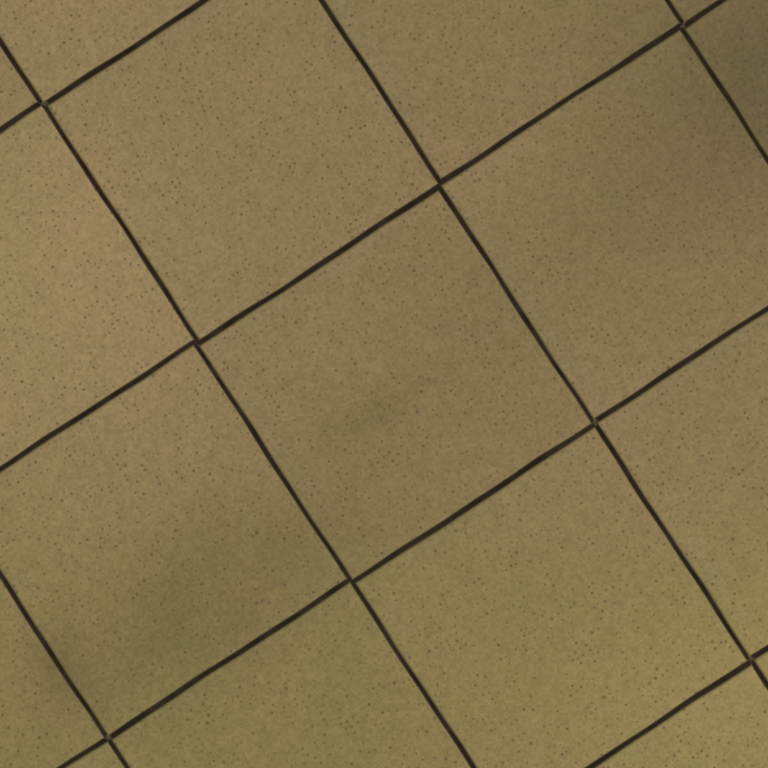
Reproduce this texture procedurally as a WebGL 1 fragment shader.

```glsl
precision highp float;
// Worn tan floor tiles on a tilted square grid, with thin dark joints.
// Canvas points are turned into tile coordinates; joints come from signed distances
// to the grid, the surface from value noise, cellular specks and soft stains.

uniform vec2 u_resolution;

const float TILT = 0.579;                       // grid angle in radians
const vec2 TILE_SIZE = vec2(0.3775, 0.3700);    // in canvas units
const vec2 GRID_ORIGIN = vec2(0.256, 0.554);    // one joint crossing
const vec2 JOINT_HALF = vec2(0.0030, 0.0034);   // steep joints, shallow joints
const float JOINT_SOFT = 0.0013;
const float JOINT_JOG = 0.0035;                 // misalignment between tiles
const float GRAIN_FREQ = 300.0;
const float GRAIN_AMOUNT = 0.15;
const float SPECK_FREQ = 115.0;
const float SPECK_SHARE = 0.42;

const vec3 TILE_COLOR = vec3(0.535, 0.462, 0.322);
const vec3 OLIVE_COLOR = vec3(0.530, 0.475, 0.300);
const vec3 STAIN_COLOR = vec3(0.385, 0.350, 0.220);
const vec3 SPECK_COLOR = vec3(0.330, 0.285, 0.215);
const vec3 JOINT_COLOR = vec3(0.165, 0.135, 0.105);
const vec3 FRINGE_COLOR = vec3(0.360, 0.350, 0.170);
const vec3 CHIP_COLOR = vec3(0.500, 0.430, 0.350);

float hash(vec2 p) {
  vec3 q = fract(p.xyx * vec3(0.1031, 0.1030, 0.0973));
  q += dot(q, q.yzx + 33.33);
  return fract((q.x + q.y) * q.z);
}

float valueNoise(vec2 p) {
  vec2 cell = floor(p);
  vec2 f = fract(p);
  f = f * f * (3.0 - 2.0 * f);
  float low = mix(hash(cell), hash(cell + vec2(1.0, 0.0)), f.x);
  float high = mix(hash(cell + vec2(0.0, 1.0)), hash(cell + 1.0), f.x);
  return mix(low, high, f.y);
}

vec2 toGrid(vec2 p) {
  float c = cos(TILT);
  float s = sin(TILT);
  return vec2(c * p.x + s * p.y, c * p.y - s * p.x);
}

// Soft elliptical patch aligned with the tiles.
float patchMask(vec2 p, vec2 center, vec2 radius) {
  vec2 d = toGrid(p - center) / radius;
  return exp(-dot(d, d));
}

// Round specks of random size, each kept inside its own cell.
float specks(vec2 p, float blur) {
  vec2 cell = floor(p);
  vec2 center = 0.3 + 0.4 * vec2(hash(cell + 7.1), hash(cell + 19.7));
  float radius = mix(0.08, 0.24, hash(cell + 41.3));
  float shape = 1.0 - smoothstep(radius - blur, radius + blur, length(fract(p) - center));
  return shape * step(hash(cell + 3.9), SPECK_SHARE) * mix(0.3, 1.0, hash(cell + 57.0));
}

// Broad light, olive cast and stains over the whole floor.
vec3 floorTone(vec2 p) {
  vec3 color = mix(TILE_COLOR, OLIVE_COLOR, smoothstep(0.55, 0.1, p.y) * 0.8);
  float light = 1.0;
  light += 0.09 * patchMask(p, vec2(0.04, 0.64), vec2(0.30, 0.25));
  light += 0.08 * patchMask(p, vec2(0.96, 0.06), vec2(0.25, 0.20));
  light -= 0.17 * patchMask(p, vec2(1.02, 0.93), vec2(0.22, 0.20));
  light -= 0.05 * patchMask(p, vec2(0.83, 0.73), vec2(0.30, 0.12));
  color *= light;
  float stain = 0.45 * patchMask(p, vec2(0.26, 0.21), vec2(0.22, 0.09));
  stain += 0.25 * patchMask(p, vec2(0.49, 0.465), vec2(0.08, 0.022));
  stain += 0.35 * patchMask(p, vec2(0.08, 0.13), vec2(0.03, 0.06));
  return mix(color, STAIN_COLOR, stain * (0.7 + 0.6 * valueNoise(p * 22.0)));
}

void main() {
  vec2 p = gl_FragCoord.xy / u_resolution;
  float pixel = 1.0 / min(u_resolution.x, u_resolution.y);

  // Tile coordinates with small shifts per row and column
  vec2 grid = toGrid(p - GRID_ORIGIN) / TILE_SIZE;
  vec2 strip = floor(grid);
  vec2 jog = vec2(hash(vec2(strip.y, 5.0)), hash(vec2(strip.x, 11.0))) - 0.5;
  vec2 bend = sin(grid.yx * 9.0 + vec2(1.0, 4.0)) + 0.5 * sin(grid.yx * 23.0);
  grid += (jog * JOINT_JOG * 2.0 + bend * 0.0006) / TILE_SIZE;
  vec2 tile = floor(grid);
  vec2 crossing = floor(grid + 0.5);
  vec2 jointDist = (grid - crossing) * TILE_SIZE;

  // Tile surface: tone, mottling, grain and specks
  vec3 color = floorTone(p) * (1.0 + 0.035 * (hash(tile + 23.0) - 0.5));
  float mottle = valueNoise(p * 9.0) + 0.5 * valueNoise(p * 31.0) - 0.75;
  color += mottle * vec3(0.022, 0.004, 0.014);
  float grain = 0.65 * valueNoise(p * GRAIN_FREQ) + 0.35 * valueNoise(p * GRAIN_FREQ * 0.43 + 9.0);
  color *= 1.0 + GRAIN_AMOUNT * (grain - 0.5);
  float dots = specks(toGrid(p) * SPECK_FREQ, 0.08 + 0.5 * pixel * SPECK_FREQ);
  color = mix(color, SPECK_COLOR, dots * 0.6);

  // Joints: faint olive rim on the lower side, then the uneven dark line
  vec2 halfWidth = JOINT_HALF * (0.85 + 0.3 * vec2(valueNoise(p * 17.0), valueNoise(p * 17.0 + 40.0)));
  vec2 rim = exp(-pow((jointDist - vec2(1.0, -1.0) * (halfWidth + 0.001)) / 0.0016, vec2(2.0)));
  color = mix(color, FRINGE_COLOR, 0.45 * max(rim.x, rim.y));
  float soft = JOINT_SOFT + 0.5 * pixel;
  vec2 line = 1.0 - smoothstep(halfWidth - soft, halfWidth + soft, abs(jointDist));
  vec3 jointTone = JOINT_COLOR * (0.85 + 0.35 * valueNoise(p * 60.0));
  color = mix(color, jointTone, max(line.x, line.y));

  // Pale chips at some crossings
  float chip = 1.0 - smoothstep(0.001, 0.006, length(jointDist - vec2(0.002, 0.001)));
  color = mix(color, CHIP_COLOR, chip * 0.5 * step(0.6, hash(crossing + 31.0)));

  gl_FragColor = vec4(color, 1.0);
}
```
